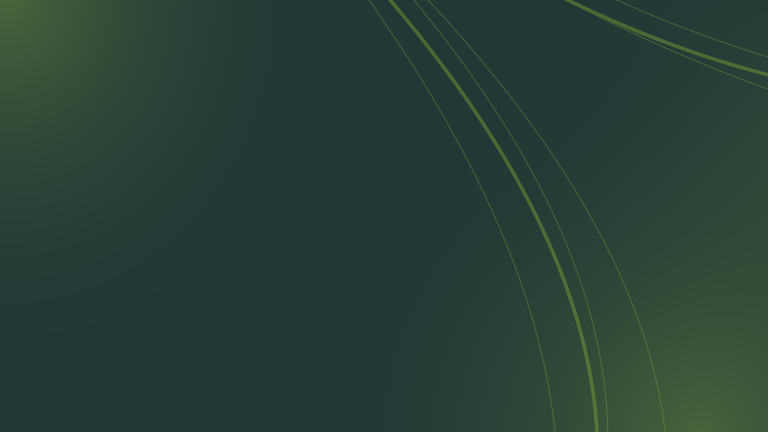
A Shadertoy shader for this background:

```glsl
// Dark teal backdrop with soft green corner glows and two families of sweeping lines.
#define BASE_COLOR vec3(0.130, 0.220, 0.211)
#define GLOW_COLOR vec3(0.290, 0.408, 0.234)
#define LINE_COLOR vec3(0.325, 0.460, 0.205)
#define THIN_HALF_WIDTH 0.0011
#define THICK_HALF_WIDTH 0.0041
#define THIN_OPACITY 0.85

// Cubic coefficients, lowest power first; entry 1 of each family is the thick line.
const vec4 SWEEPS[4] = vec4[4](
    vec4(0.854, 0.704, -0.220, -0.053),
    vec4(0.903, 0.847, -0.315, -0.053),
    vec4(0.958, 0.824, -0.322, -0.053),
    vec4(0.991, 0.926, -0.324, -0.053));
const vec4 CORNER_ARCS[3] = vec4[3](
    vec4( 0.000, 0.520, -0.169, 0.0),
    vec4(-0.002, 0.490, -0.248, 0.0),
    vec4(-0.056, 0.499, -0.208, 0.0));

// Quadratic falloff reaching zero at the given radius
float glow(vec2 offset, float radius) {
    float f = max(1.0 - length(offset) / radius, 0.0);
    return f * f;
}

// Coverage of a cubic stroke, q = (parameter, value)
float stroke(vec2 q, vec4 k, float halfWidth, float pixel) {
    float t = q.x;
    float value = k.x + t * (k.y + t * (k.z + t * k.w));
    float slope = k.y + t * (2.0 * k.z + 3.0 * t * k.w);
    float dist = abs(q.y - value) / sqrt(1.0 + slope * slope);
    float coverage = clamp((halfWidth - dist) / pixel + 0.5, 0.0, 1.0);
    return min(coverage, 2.0 * halfWidth / pixel);
}

// Thick centre line is opaque, its neighbours are thin and fainter
float familyStroke(vec2 q, vec4 k, int index, float pixel) {
    return index == 1 ? stroke(q, k, THICK_HALF_WIDTH, pixel) * 0.9
                      : stroke(q, k, THIN_HALF_WIDTH, pixel) * THIN_OPACITY;
}

void mainImage(out vec4 fragColor, in vec2 fragCoord) {
    vec2 p = fragCoord / iResolution.y;
    float pixel = 1.0 / iResolution.y;

    // Glows: upper left, lower right, right edge
    float light = 0.95 * glow((p - vec2(0.02, 1.01)) * vec2(1.0, 0.87), 0.76)
                + 0.95 * glow(p - vec2(1.62, -0.02), 0.90)
                + 0.40 * glow(p - vec2(1.95, 0.62), 0.76);
    vec3 color = mix(BASE_COLOR, GLOW_COLOR, min(light, 1.0));

    // Long lines falling from the top to the bottom
    float ink = 0.0;
    vec2 sweepPoint = vec2(1.0 - p.y, p.x);
    for (int i = 0; i < 4; i++)
        ink = max(ink, familyStroke(sweepPoint, SWEEPS[i], i, pixel));

    // Short arcs across the upper right corner
    vec2 arcPoint = vec2(p.x - 1.31, 1.0 - p.y);
    for (int i = 0; i < 3; i++)
        ink = max(ink, familyStroke(arcPoint, CORNER_ARCS[i], i, pixel));

    // Lines brighten slightly where the glow is strong
    vec3 lineColor = LINE_COLOR * (0.95 + 0.2 * light);
    fragColor = vec4(mix(color, lineColor, ink), 1.0);
}
```
